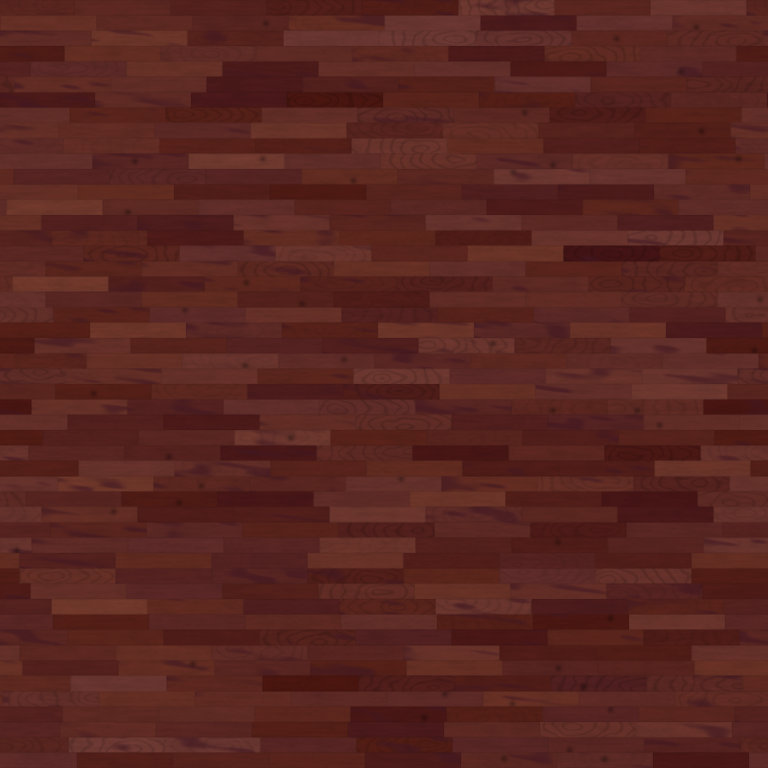
Write a three.js fragment shader that draws this texture.

```glsl
// Dark red hardwood strip floor: narrow planks in randomly shifted rows with fine grain.
#define ROWS 50.0
#define PLANKS 8.0
#define DARK_WOOD vec3(0.268, 0.074, 0.066)
#define LIGHT_WOOD vec3(0.432, 0.224, 0.188)
#define WARM_SHIFT vec3(0.010, 0.002, -0.016)
#define STREAK_COLOR vec3(0.25, 0.09, 0.13)
#define GRAIN 0.09
#define RING_DEPTH 0.13
#define SEAM_WIDTH 0.0006
#define SEAM_DEPTH 0.09
#define SOFTNESS 0.0005

varying vec2 vUv;

float hash(vec2 p) {
  return fract(sin(dot(p, vec2(127.1, 311.7))) * 43758.5);
}

float noise(vec2 p) {
  vec2 i = floor(p);
  vec2 f = fract(p);
  f = f * f * (3.0 - 2.0 * f);
  return mix(mix(hash(i), hash(i + vec2(1.0, 0.0)), f.x),
             mix(hash(i + vec2(0.0, 1.0)), hash(i + vec2(1.0, 1.0)), f.x), f.y);
}

// Long fibres, short pores and slow mottling along one plank
float grain(vec2 p, vec2 seed) {
  float fibres = noise(p * vec2(4.0, 7.0) + seed);
  float pores = noise(p * vec2(24.0, 12.0) + seed + 31.0);
  float mottle = noise(p * vec2(6.0, 1.5) + seed + 67.0);
  return 0.4 * fibres + 0.3 * pores + 0.3 * mottle - 0.5;
}

// Thin growth rings stretched along the plank
float rings(vec2 p, vec2 id, vec2 seed) {
  vec2 center = vec2(hash(id + 5.3), 0.2 + 0.6 * hash(id + 8.1));
  vec2 d = (p - center) * vec2(2.4, 1.0);
  float wobble = 0.3 * noise(p * vec2(7.0, 2.0) + seed);
  return smoothstep(0.35, 1.0, sin(21.0 * (length(d) + wobble)));
}

vec3 woodFloor(vec2 uv) {
  // Plank layout, wrapping across the canvas
  float row = floor(uv.y * ROWS);
  float along = uv.x * PLANKS + hash(vec2(row, 3.7));
  vec2 id = vec2(mod(floor(along), PLANKS), row);
  vec2 p = vec2(fract(along), fract(uv.y * ROWS));
  vec2 seed = floor(200.0 * vec2(hash(id + 1.7), hash(id + 9.2)));

  // Tone and hue of each plank
  float tone = 0.6 * hash(id + 2.1) + 0.4 * hash(id + 6.4);
  vec3 color = mix(DARK_WOOD, LIGHT_WOOD, tone);
  color += WARM_SHIFT * (2.0 * hash(id + 4.8) - 1.0);

  // Grain, with rings on some planks
  float ringed = smoothstep(0.6, 1.0, hash(id + 7.5));
  color *= 1.0 + 2.0 * GRAIN * grain(p, seed);
  color *= 1.0 - RING_DEPTH * ringed * rings(p, id, seed);

  // Plum mineral streaks
  float streak = noise(p * vec2(3.5, 2.5) + vec2(0.0, p.x * 2.0) + seed + 13.0);
  streak = smoothstep(0.62, 0.95, streak) * step(0.6, hash(id + 3.9));
  color = mix(color, STREAK_COLOR, 0.6 * streak);

  // Rare small knots
  vec2 knotCenter = 0.15 + 0.7 * vec2(hash(id + 11.3), hash(id + 12.6));
  vec2 k = (p - knotCenter) * vec2(ROWS / PLANKS, 1.0);
  float knot = exp(-24.0 * dot(k, k)) * step(0.9, hash(id + 14.2));
  color *= 1.0 - 0.3 * knot;

  // Faint seams between planks
  vec2 edge = min(p, 1.0 - p) / vec2(PLANKS, ROWS);
  float seam = 1.0 - smoothstep(0.0, 2.0 * SEAM_WIDTH, min(edge.x, edge.y));
  return color * (1.0 - SEAM_DEPTH * seam);
}

void main() {
  // Average four nearby samples to smooth the plank edges
  vec3 color = vec3(0.0);
  for (int i = 0; i < 4; i++) {
    float n = float(i);
    vec2 corner = vec2(mod(n, 2.0), floor(n / 2.0)) - 0.5;
    color += 0.25 * woodFloor(vUv + corner * 2.0 * SOFTNESS);
  }
  gl_FragColor = vec4(color, 1.0);
}
```
